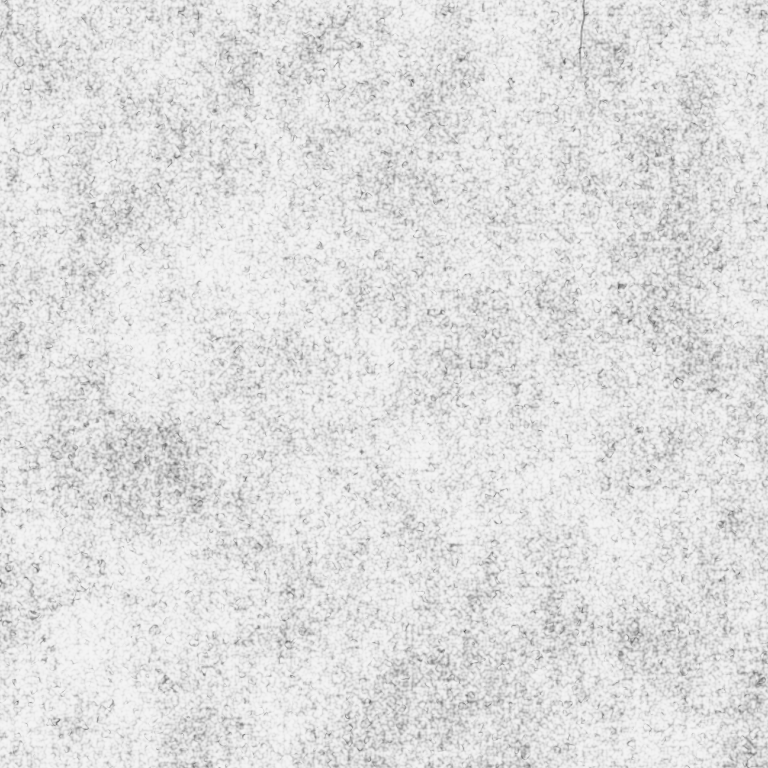
Reproduce this texture procedurally as a Shadertoy shader.

```glsl
vec2 hash2(vec2 p) {
    vec3 q = fract(p.xyx * vec3(0.1031, 0.1030, 0.0973));
    q += dot(q, q.yzx + 33.33);
    return fract((q.xx + q.yz) * q.zy);
}

float cornerSlope(vec2 cell, vec2 corner, vec2 f) {
    float angle = 6.2832 * hash2(cell + corner + 71.0).x;
    return dot(vec2(cos(angle), sin(angle)), f - corner);
}

// Gradient noise scaled to a standard deviation near one
float noise(vec2 p) {
    vec2 cell = floor(p), f = fract(p);
    vec2 u = f * f * f * (f * (f * 6.0 - 15.0) + 10.0);
    float low = mix(cornerSlope(cell, vec2(0, 0), f), cornerSlope(cell, vec2(1, 0), f), u.x);
    float high = mix(cornerSlope(cell, vec2(0, 1), f), cornerSlope(cell, vec2(1, 1), f), u.x);
    return 4.65 * mix(low, high, u.y);
}

// Broad stains, from large patches down to small mottling
float clouds(vec2 p) {
    float sum = 0.0, amplitude = 0.25, frequency = 4.0;
    for (int i = 0; i < 5; i++) {
        sum += amplitude * noise(p * frequency + 17.3 * float(i));
        frequency *= 2.03;
        amplitude *= 0.92;
    }
    return sum;
}

// Tiny uneven pore rims, one per jittered cell, darker on one side
float poreRims(vec2 p) {
    vec2 cell = floor(p);
    float rims = 0.0;
    for (int y = -1; y <= 1; y++) {
        for (int x = -1; x <= 1; x++) {
            vec2 id = cell + vec2(x, y);
            vec2 shape = hash2(id + 211.0);
            vec2 offset = p - id - hash2(id);
            float dist = length(offset);
            float radius = mix(0.16, 0.42, shape.x);
            float angle = 6.2832 * hash2(id + 409.0).x;
            float side = dot(offset / max(dist, 0.01), vec2(cos(angle), sin(angle)));
            float rim = exp(-pow((dist - radius) / 0.13, 2.0));
            rims += rim * shape.y * shape.y * (0.65 + 0.35 * side);
        }
    }
    return rims;
}

// Hairline crack, clear at the top and faintly broken below
float crack(vec2 p) {
    float path = 0.753 + 0.003 * noise(vec2(p.y * 14.0, 3.5))
               + 0.0012 * noise(vec2(p.y * 60.0, 8.5));
    float line = 1.0 - smoothstep(0.0004, 0.0022, abs(p.x - path));
    float broken = 0.25 * smoothstep(0.4, 1.4, noise(vec2(p.y * 22.0, 5.5)));
    return line * max(smoothstep(0.87, 0.96, p.y), broken);
}

void mainImage(out vec4 fragColor, in vec2 fragCoord) {
    vec2 uv = fragCoord / iResolution.y;
    vec2 warp = 0.0015 * vec2(noise(uv * 110.0), noise(uv * 110.0 + 37.0));

    // Layers of dirt, around zero on average
    float dirt = clouds(uv);
    dirt += 0.14 * noise(uv * vec2(55.0, 6.0) + 9.0);
    dirt += 0.48 * noise(uv * 133.0 + 23.0);
    dirt += 0.52 * noise(uv * 239.0 + 51.0);
    dirt += 2.2 * poreRims((uv + warp) * 84.0) - 0.32;

    // Pale plaster compresses the highlights and lets the dark specks run deep
    float tone = 0.96 - 0.11 * log(1.0 + exp(1.2 * dirt - 0.03));
    tone -= 0.28 * crack(uv);
    fragColor = vec4(vec3(clamp(tone, 0.0, 1.0)), 1.0);
}
```
